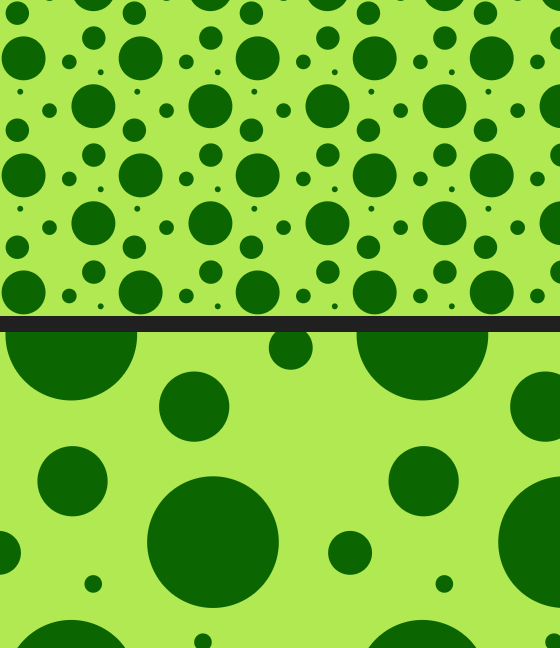
Top: the whole. Bottom: its middle third, enlarged.
A Shadertoy shader for this pattern:

```glsl
// Dark green dots in four sizes, scattered in a square tile that repeats over lime.

const float TILES_DOWN = 2.7;                  // tile heights per canvas height
const vec3 LIME = vec3(0.690, 0.914, 0.322);
const vec3 GREEN = vec3(0.043, 0.400, 0.008);

// Dots as (x, y from the top, radius), in tile widths
const int DOT_COUNT = 8;
const vec3 DOTS[DOT_COUNT] = vec3[](
    vec3(0.2015, 0.4985, 0.1875), vec3(0.7980, 0.9075, 0.1875),
    vec3(0.8015, 0.3250, 0.1000), vec3(0.1480, 0.1125, 0.1000),
    vec3(0.5920, 0.5290, 0.0625), vec3(0.4230, 0.9450, 0.0625),
    vec3(0.8605, 0.6175, 0.0250), vec3(0.1730, 0.7835, 0.0250)
);

// Signed distance to a dot repeated in every tile
float repeatedDot(vec2 p, vec3 dot3) {
    vec2 offset = fract(p - dot3.xy + 0.5) - 0.5;
    return length(offset) - dot3.z;
}

void mainImage(out vec4 fragColor, in vec2 fragCoord) {
    // Tile space, starting at the upper left corner
    float pixel = TILES_DOWN / iResolution.y;
    vec2 p = vec2(fragCoord.x, iResolution.y - fragCoord.y) * pixel;

    // Nearest dot edge
    float dist = 1.0;
    for (int i = 0; i < DOT_COUNT; i++) {
        dist = min(dist, repeatedDot(p, DOTS[i]));
    }

    // One-pixel soft edge
    float coverage = clamp(0.5 - dist / pixel, 0.0, 1.0);
    fragColor = vec4(mix(LIME, GREEN, coverage), 1.0);
}
```
